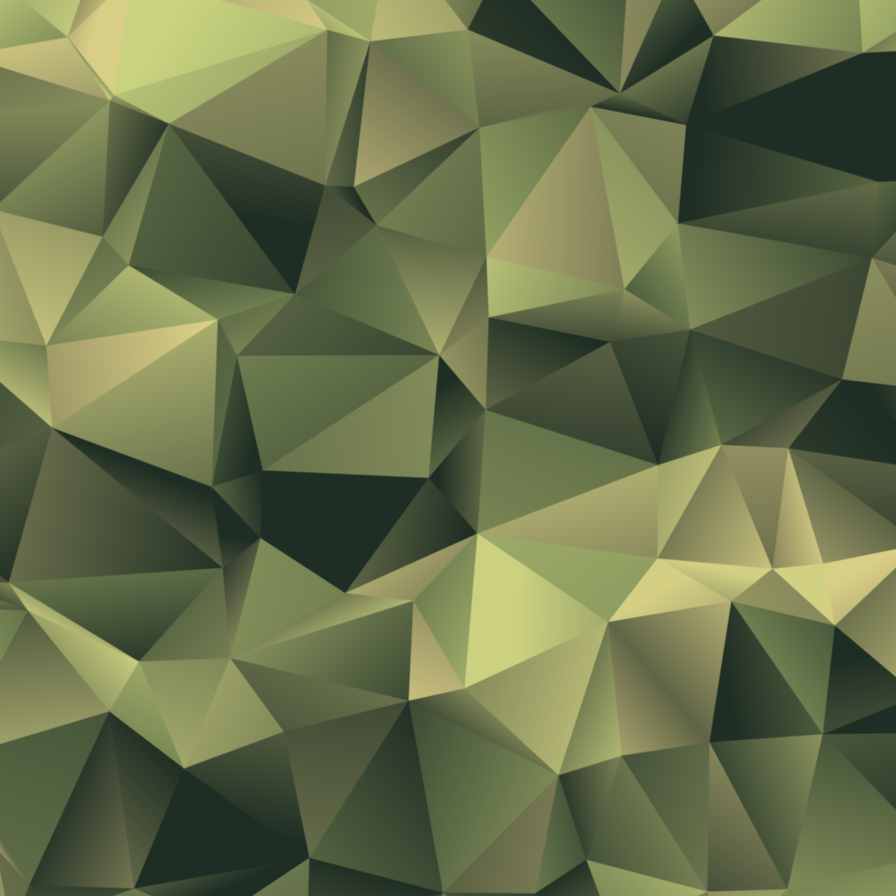
A Shadertoy shader for this background:

```glsl
// Low-poly camouflage: shaded triangles in olive greens with dark horizontal bands.

vec3 hash3(vec3 v) {
    v = fract(v * vec3(0.1031, 0.1030, 0.0973));
    v += dot(v, v.yxz + 33.33);
    return fract((v.xxy + v.yxx) * v.zyx);
}

float cross2(vec2 a, vec2 b) {
    return a.x * b.y - a.y * b.x;
}

float valueNoise(vec2 p) {
    vec2 i = floor(p), f = fract(p);
    f = f * f * (3.0 - 2.0 * f);
    vec2 e = vec2(0.0, 1.0);
    float low = mix(hash3(vec3(i, 71.0)).x, hash3(vec3(i + e.yx, 71.0)).x, f.x);
    float high = mix(hash3(vec3(i + e, 71.0)).x, hash3(vec3(i + e.yy, 71.0)).x, f.x);
    return mix(low, high, f.y);
}

// Broad light and dark zones, stretched sideways
float zoneTone(vec2 p) {
    float band = cos(18.0 * (p.y - 0.13) + 0.9 * sin(5.0 * p.x));
    return 0.6 - 0.3 * band + 1.2 * (valueNoise(p * vec2(3.2, 5.0) + 20.0) - 0.5);
}

const vec2 GRID = vec2(8.0, 9.0);

// One scattered mesh point per grid cell
vec2 meshPoint(vec2 cell) {
    return (cell + hash3(vec3(cell + 40.0, 3.0)).xy) / GRID;
}

// Adds one counter-clockwise facet: colour times coverage, coverage
void addFacet(inout vec4 sum, vec2 p, vec2 a, vec2 b, vec2 c, vec3 id) {
    vec3 areas = vec3(cross2(c - b, p - b), cross2(a - c, p - c), cross2(b - a, p - a));
    vec3 edges = areas / max(vec3(length(c - b), length(a - c), length(b - a)), 1e-5);
    float inside = min(edges.x, min(edges.y, edges.z));
    float coverage = smoothstep(-0.0013, 0.0013, inside);
    if (coverage <= 0.0) return;

    // Each facet has its own level, corner gradient and tint
    vec3 weights = clamp(areas / max(cross2(b - a, c - a), 1e-6), 0.0, 1.0);
    vec3 corners = hash3(id + 50.0) - 0.5;
    vec3 facet = hash3(id + 90.0) - 0.5;
    float tone = zoneTone((a + b + c) / 3.0) + 0.65 * facet.x + 0.8 * dot(weights, corners);
    tone = clamp(tone, 0.0, 1.55);
    vec3 color = mix(vec3(0.12, 0.18, 0.14), vec3(0.57, 0.59, 0.38), tone);
    color += facet.y * min(tone, 1.0) * vec3(0.07, -0.015, 0.03);
    sum += vec4(color, 1.0) * coverage;
}

void mainImage(out vec4 fragColor, in vec2 fragCoord) {
    vec2 p = fragCoord / iResolution.y;
    vec2 home = floor(p * GRID);
    vec4 sum = vec4(0.0);

    // Only these four quads can reach the current cell
    for (int j = -1; j <= 0; j++)
    for (int i = -1; i <= 0; i++) {
        vec2 cell = home + vec2(i, j);
        vec2 a = meshPoint(cell);
        vec2 b = meshPoint(cell + vec2(1.0, 0.0));
        vec2 c = meshPoint(cell + vec2(1.0, 1.0));
        vec2 d = meshPoint(cell + vec2(0.0, 1.0));

        // Split along a diagonal that stays inside the quad, the shorter if both do
        bool acInside = cross2(b - a, c - a) > 0.0 && cross2(c - a, d - a) > 0.0;
        bool bdInside = cross2(b - a, d - a) > 0.0 && cross2(c - b, d - b) > 0.0;
        if (acInside && (!bdInside || distance(a, c) < distance(b, d))) {
            addFacet(sum, p, a, b, c, vec3(cell, 1.0));
            addFacet(sum, p, a, c, d, vec3(cell, 2.0));
        } else {
            addFacet(sum, p, a, b, d, vec3(cell, 1.0));
            addFacet(sum, p, b, c, d, vec3(cell, 2.0));
        }
    }
    fragColor = vec4(sum.rgb / max(sum.a, 1e-4), 1.0);
}
```
